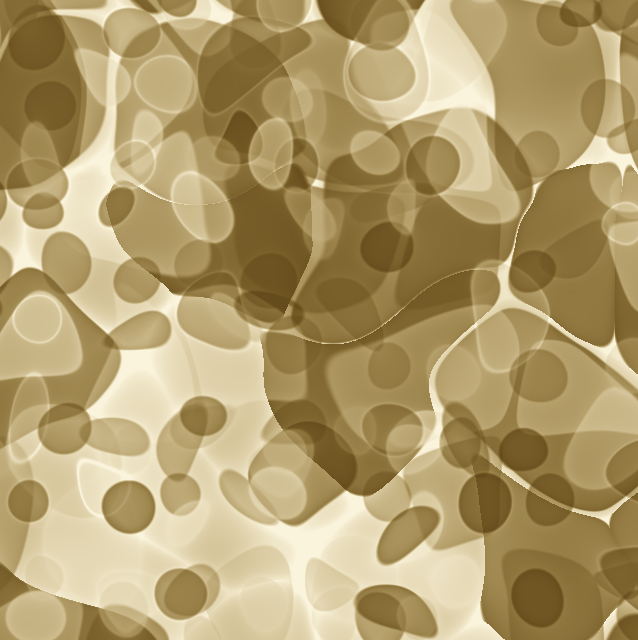
A WebGL 2 fragment shader for this pattern:

```glsl
#version 300 es
precision highp float;
// Translucent sepia cells and overlapping rounded blobs with glowing pale veins.

uniform vec2 u_resolution;
out vec4 fragColor;

const float EDGE = 0.0026;
const vec3 UMBER = vec3(0.49, 0.39, 0.18);
const vec3 CREAM = vec3(0.97, 0.94, 0.84);

float hash(vec2 p) {
  return fract(sin(dot(p, vec2(127.1, 311.7))) * 43758.5453);
}

vec2 hash2(vec2 p) {
  return vec2(hash(p), hash(p + 37.3));
}

float noise(vec2 p) {
  vec2 i = floor(p), f = fract(p);
  f = f * f * (3.0 - 2.0 * f);
  float low = mix(hash(i), hash(i + vec2(1, 0)), f.x);
  float high = mix(hash(i + vec2(0, 1)), hash(i + vec2(1, 1)), f.x);
  return mix(low, high, f.y);
}

vec2 warp(vec2 p, float frequency, float amount) {
  vec2 q = p * frequency;
  return p + amount * (vec2(noise(q + 5.2), noise(q + 41.7)) - 0.5);
}

vec2 cellCentre(vec2 id) {
  return id + 0.05 + 0.9 * hash2(id + 11.0);
}

// Rounded Voronoi cells: x = distance to the border, y = random value of the cell.
vec2 roundedCells(vec2 p, float scale, float sharpness) {
  vec2 g = p * scale, base = floor(g), nearestId = base;
  float nearest = 1e3;
  for (int j = -1; j <= 1; j++)
  for (int i = -1; i <= 1; i++) {
    vec2 id = base + vec2(i, j);
    float d = length(cellCentre(id) - g);
    if (d < nearest) { nearest = d; nearestId = id; }
  }
  vec2 own = cellCentre(nearestId);
  float sum = 1e-6;
  for (int j = -2; j <= 2; j++)
  for (int i = -2; i <= 2; i++) {
    if (i == 0 && j == 0) continue;
    vec2 other = cellCentre(nearestId + vec2(i, j));
    float border = dot(0.5 * (own + other) - g, normalize(other - own));
    sum += exp(-sharpness * border);
  }
  return vec2(-log(sum) / (sharpness * scale), hash(nearestId + 71.0));
}

// Large dark cells with crisp rims, pale cells that melt into bright veins.
float cellTone(vec2 p) {
  vec2 cell = roundedCells(warp(warp(p, 4.5, 0.16), 10.0, 0.04), 4.0, 13.0);
  float d = cell.x - mix(-0.008, 0.008, fract(cell.y * 17.0));
  float glow = exp(-max(cell.x + 0.01, 0.0) / 0.014);
  float pale = 0.62 + 0.2 * noise(p * 9.0) + 0.24 * glow;
  float dark = 0.08 + 0.2 * fract(cell.y * 7.0) + 0.12 * noise(p * 8.0);
  dark -= 0.12 * exp(-max(d, 0.0) / 0.01);
  float inside = smoothstep(-EDGE, EDGE, d) * step(cell.y, 0.62);
  return mix(pale, dark, inside);
}

// Translucent angular patches, some dark and some pale, laid over the tone.
float addPatches(float tone, vec2 p, float scale, float density) {
  vec2 cell = roundedCells(warp(p, 5.0, 0.13), scale, 14.0);
  float d = cell.x - 0.006;
  float inside = smoothstep(-EDGE, EDGE, d) * step(cell.y, density);
  float target = fract(cell.y * 13.0) < 0.5 ? 0.02 : 0.85;
  float opacity = 0.28 + 0.22 * fract(cell.y * 29.0) + 0.12 * exp(-max(d, 0.0) / 0.012);
  return mix(tone, target, inside * opacity);
}

// Approximate distance to an ellipse bent into a kidney.
float kidney(vec2 p, vec2 radii, float angle, float bend) {
  float c = cos(angle), s = sin(angle);
  vec2 q = mat2(c, -s, s, c) * p;
  q.y += bend * q.x * q.x / radii.x;
  return (length(q / radii) - 1.0) * min(radii.x, radii.y);
}

// Lays one scatter of translucent blobs over the tone.
float addBlobs(float tone, vec2 p, float scale, float radius, float stretch,
               float density, float seed) {
  vec2 g = p * scale, base = floor(g);
  for (int j = -1; j <= 1; j++)
  for (int i = -1; i <= 1; i++) {
    vec2 id = base + vec2(i, j), key = id + seed;
    if (hash(key + 3.0) > density) continue;
    vec2 offset = g - id - 0.15 - 0.7 * hash2(key);
    vec2 shape = hash2(key + 19.0);
    float size = radius * mix(0.8, 1.15, shape.x);
    vec2 radii = size * vec2(1.0 + stretch * shape.y, 1.0 - 0.45 * stretch * shape.y);
    float bend = 1.3 * stretch * (hash(key + 29.0) - 0.5);
    float d = kidney(offset, radii, 6.283 * hash(key + 23.0), bend) / scale;
    float kind = hash(key + 53.0);
    float target = kind < 0.52 ? mix(-0.25, 0.15, kind * 1.9) : mix(0.55, 0.95, kind * 2.0 - 1.0);
    float opacity = mix(0.25, 0.6, hash(key + 61.0));
    float rim = exp(-abs(d) / 0.007);
    float inside = smoothstep(EDGE, -EDGE, d);
    tone = mix(tone, target, inside * opacity * (0.85 + 0.35 * rim));
    tone += 0.05 * rim * (1.0 - inside);
    float line = exp(-d * d / (0.6 * EDGE * EDGE));
    tone += 0.13 * line * step(0.82, hash(key + 83.0));
  }
  return tone;
}

vec3 sepia(float tone) {
  return mix(UMBER, CREAM, tone) - vec3(0.0, 0.07, 0.25) * tone * (1.0 - tone);
}

void main() {
  vec2 p = gl_FragCoord.xy / u_resolution.y;
  vec2 bent = warp(p, 7.0, 0.06);
  float tone = cellTone(p);
  tone = addPatches(tone, p + 7.3, 4.6, 0.5);
  tone = addBlobs(tone, bent, 4.6, 0.36, 0.6, 0.45, 7.0);
  tone = addBlobs(tone, bent, 7.0, 0.29, 0.7, 0.6, 131.0);
  tone = addBlobs(tone, warp(p, 6.0, 0.015), 7.6, 0.3, 0.15, 0.65, 257.0);
  tone = addBlobs(tone, warp(p, 8.0, 0.03), 8.5, 0.3, 0.5, 0.35, 389.0);
  tone = 0.42 + 1.3 * (tone - 0.45);
  fragColor = vec4(sepia(clamp(tone, -0.2, 1.03)), 1.0);
}
```
